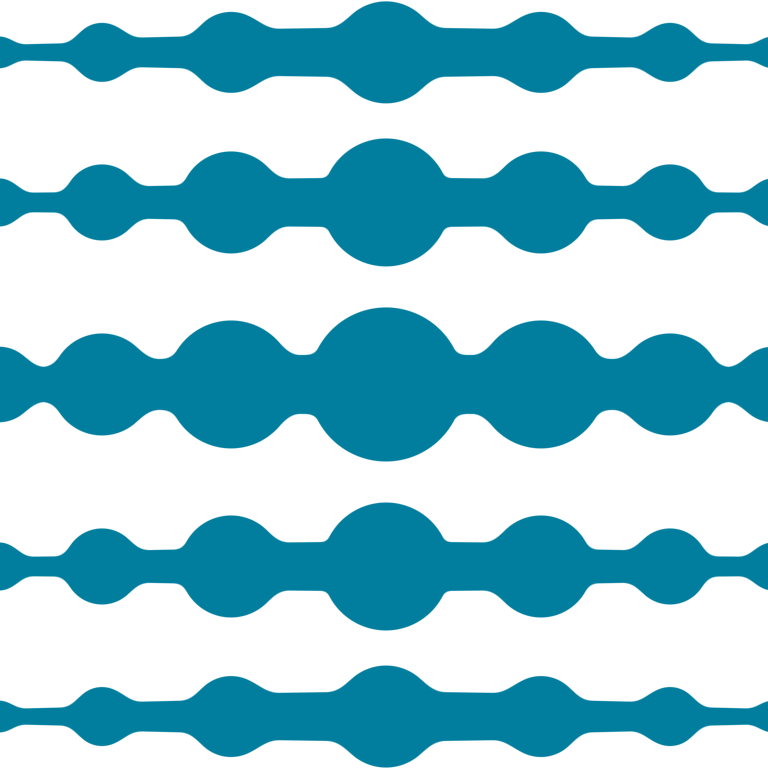
Write a WebGL 2 fragment shader that draws this pattern.

```glsl
#version 300 es
precision highp float;

uniform vec2 u_resolution;
out vec4 fragColor;

// Spacing shrinks steadily away from the centre
float beadCentre(float i) { return 0.2018 * i - 0.0169 * i * (i - 1.0); }
float rowCentre(float j) { return 0.237 * j - 0.0208 * j * (j - 1.0); }

float smoothUnion(float a, float b, float k) {
    float h = max(k - abs(a - b), 0.0);
    return min(a, b) - h * h / (4.0 * k);
}

// Signed distance to one strand of beads, with x folded about its middle
float strand(vec2 p, int row) {
    vec4 radius = vec4(0.1003, 0.0833, 0.0664, 0.0492);
    vec3 neckInner = vec3(0.0384, 0.0332, 0.0228);
    vec3 neckOuter = neckInner;
    if (row == 1) {
        radius = vec4(0.0833, 0.0664, 0.0495, 0.0313);
        neckInner = vec3(0.0326, 0.0234, 0.0137);
        neckOuter = vec3(0.0306, 0.0202, 0.0124);
    } else if (row == 2) {
        radius = vec4(0.0664, 0.0527, 0.0384, 0.0198);
        neckInner = vec3(0.0329, 0.0221, 0.0130);
        neckOuter = vec3(0.0299, 0.0182, 0.0098);
    }

    // Beads, and the gap between the two nearest ones
    float beads = 1.0;
    int gap = 0;
    for (int i = 0; i < 4; i++) {
        float x = beadCentre(float(i));
        beads = min(beads, length(p - vec2(x, 0.0)) - radius[i]);
        if (i < 3 && p.x >= x) gap = i;
    }

    // Tapered neck, with softer fillets on the outer side
    float start = beadCentre(float(gap));
    float end = beadCentre(float(gap + 1));
    float t = clamp((p.x - start) / (end - start), 0.0, 1.0);
    float neck = abs(p.y) - mix(neckInner[gap], neckOuter[gap], t);
    float fillet = row == 2 ? 0.018
        : mix(0.007 + 0.004 * float(gap), 0.0165, smoothstep(0.35, 0.65, t));
    return smoothUnion(beads, neck, fillet);
}

void main() {
    vec2 p = (gl_FragCoord.xy - 0.5 * u_resolution) / u_resolution.y;
    p -= vec2(0.0026, -0.0006);
    p.x = abs(p.x);

    // Rows mirrored above and below the middle one
    float d = 1.0;
    for (int j = 0; j < 3; j++) {
        float y = abs(p.y) - rowCentre(float(j));
        d = min(d, strand(vec2(p.x, y), j));
    }

    float edge = 0.8 / u_resolution.y;
    vec3 teal = vec3(0.005, 0.493, 0.62);
    fragColor = vec4(mix(teal, vec3(1.0), smoothstep(-edge, edge, d)), 1.0);
}
```
